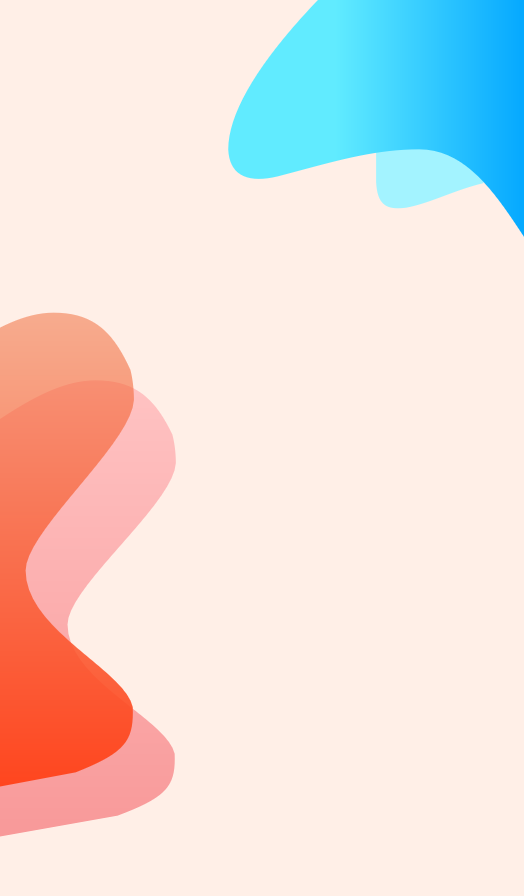
Reproduce this background procedurally as a Shadertoy shader.

```glsl
// Soft paper background with liquid blobs: blue ones at the upper right, coral ones at the left.
// Each blob is a closed outline of cubic curves; its signed distance gives a smooth mask,
// filled with a linear gradient. The grid is 450 by 768 units, y pointing down.

// Outline state: x = squared distance to the nearest edge, y = -1 inside, +1 outside.
void addLine(inout vec2 outline, vec2 p, vec2 a, vec2 b) {
    vec2 e = b - a, w = p - a;
    vec2 off = w - e * clamp(dot(w, e) / max(dot(e, e), 1e-6), 0.0, 1.0);
    outline.x = min(outline.x, dot(off, off));
    if ((a.y > p.y) != (b.y > p.y) && w.x < e.x * w.y / e.y) outline.y = -outline.y;
}

void addCurve(inout vec2 outline, vec2 p, vec2 a, vec2 b, vec2 c, vec2 d) {
    vec2 from = a;
    for (int i = 1; i <= 18; i++) {
        float t = float(i) / 18.0, s = 1.0 - t;
        vec2 to = s * s * s * a + 3.0 * s * s * t * b + 3.0 * s * t * t * c + t * t * t * d;
        addLine(outline, p, from, to);
        from = to;
    }
}

// Coverage of a closed outline, smoothed over one pixel
float coverage(vec2 outline, float pixel) {
    return clamp(0.5 - outline.y * sqrt(outline.x) / pixel, 0.0, 1.0);
}

// Pinched blob growing from the left side
float coralBlob(vec2 p, float pixel) {
    vec2 o = vec2(1e9, 1.0);
    addCurve(o, p, vec2(-36, 303), vec2(-10, 285), vec2(18, 268), vec2(46, 268));
    addCurve(o, p, vec2(46, 268), vec2(80, 268), vec2(97, 284), vec2(112, 317));
    addCurve(o, p, vec2(112, 317), vec2(114, 325), vec2(115, 334), vec2(115, 343));
    addCurve(o, p, vec2(115, 343), vec2(113, 380), vec2(22, 455), vec2(22, 489));
    addCurve(o, p, vec2(22, 489), vec2(22, 540), vec2(107, 574), vec2(114, 606));
    addCurve(o, p, vec2(114, 606), vec2(115, 635), vec2(108, 645), vec2(65, 662));
    addLine(o, p, vec2(65, 662), vec2(-90, 691));
    addLine(o, p, vec2(-90, 691), vec2(-36, 303));
    return coverage(o, pixel);
}

// Large wave hanging from the upper right corner
float blueWave(vec2 p, float pixel) {
    vec2 o = vec2(1e9, 1.0);
    addCurve(o, p, vec2(273, 0), vec2(225, 50), vec2(196, 95), vec2(196, 128));
    addCurve(o, p, vec2(196, 128), vec2(197, 152), vec2(215, 158), vec2(243, 150));
    addCurve(o, p, vec2(243, 150), vec2(285, 139), vec2(320, 128), vec2(360, 128));
    addCurve(o, p, vec2(360, 128), vec2(400, 128), vec2(425, 165), vec2(450, 203));
    addLine(o, p, vec2(450, 203), vec2(500, 280));
    addLine(o, p, vec2(500, 280), vec2(500, -50));
    addLine(o, p, vec2(500, -50), vec2(321, -50));
    addLine(o, p, vec2(321, -50), vec2(273, 0));
    return coverage(o, pixel);
}

// Small pale drop peeking out below the wave
float paleDrop(vec2 p, float pixel) {
    vec2 o = vec2(1e9, 1.0);
    addLine(o, p, vec2(323, 115), vec2(323, 156));
    addCurve(o, p, vec2(323, 156), vec2(324, 177), vec2(333, 180), vec2(349, 178));
    addCurve(o, p, vec2(349, 178), vec2(370, 174), vec2(390, 163), vec2(415, 157));
    addLine(o, p, vec2(415, 157), vec2(430, 115));
    addLine(o, p, vec2(430, 115), vec2(323, 115));
    return coverage(o, pixel);
}

void mainImage(out vec4 fragColor, in vec2 fragCoord) {
    vec2 uv = fragCoord / iResolution.xy;
    vec2 p = vec2(uv.x, 1.0 - uv.y) * vec2(450, 768);
    float pixel = 768.0 / iResolution.y;
    vec3 color = vec3(1.0, 0.937, 0.907);

    // Pink shadow: the coral blob shifted and slightly flattened
    vec2 shadowPos = vec2(p.x - 36.0, (p.y - 326.0) / 0.947 + 268.0);
    vec3 pink = mix(vec3(1.0, 0.765, 0.765), vec3(0.973, 0.6, 0.6), clamp((p.y - 326.0) / 390.0, 0.0, 1.0));
    color = mix(color, pink, coralBlob(shadowPos, pixel));

    // Coral blob, denser towards its base
    float depth = clamp((p.y - 268.0) / 406.0, 0.0, 1.0);
    vec3 coral = mix(vec3(0.945, 0.463, 0.282), vec3(1.0, 0.27, 0.115), depth);
    color = mix(color, coral, coralBlob(p, pixel) * mix(0.56, 0.99, depth));

    // Blue group with a horizontal gradient
    color = mix(color, vec3(0.64, 0.953, 1.0), paleDrop(p, pixel));
    vec3 blue = mix(vec3(0.38, 0.922, 1.0), vec3(0.025, 0.665, 1.0), clamp((p.x - 288.0) / 160.0, 0.0, 1.0));
    color = mix(color, blue, blueWave(p, pixel));

    fragColor = vec4(color, 1.0);
}
```
